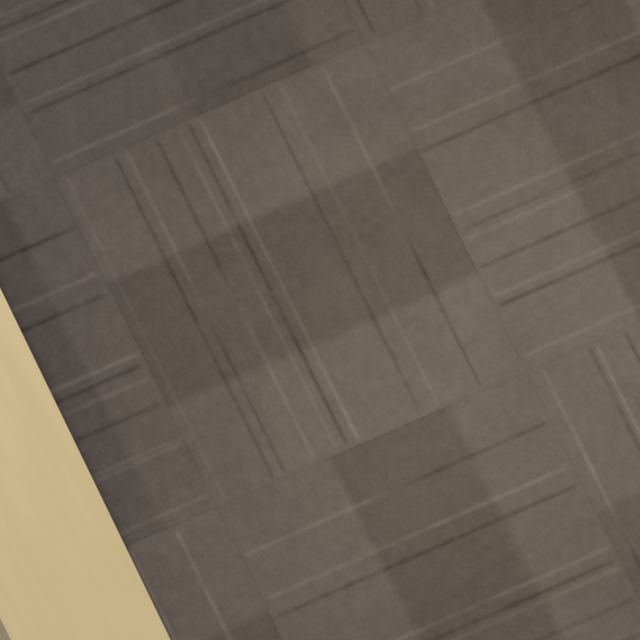
This texture is drawn by a Shadertoy shader. Its source:

```glsl
// Worn carpet tiles laid quarter-turned at a slant, with a cream plank in the lower left corner.

#define TILE_ORIGIN vec2(0.086, 0.721)
#define TILE_ACROSS vec2(0.484, 0.212)
#define TILE_DOWN vec2(0.253, -0.513)
#define LINE_WIDTH 0.0065
#define LINE_CONTRAST 0.085
#define BAND_DARKNESS 0.04
#define GRAIN 0.022
#define CARPET_COOL vec3(0.350, 0.318, 0.302)
#define CARPET_WARM vec3(0.440, 0.399, 0.353)
#define PLANK_COLOR vec3(0.80, 0.72, 0.55)
#define PLANK_EDGE vec2(0.0, 0.551)
#define PLANK_WIDTH 0.225

const int LINE_COUNT = 10;

// Line offsets across one tile; the sign tells light (+) from dark (-).
const float LINES[LINE_COUNT] = float[](
    0.04, -0.195, 0.22, -0.315, 0.40, -0.43, 0.47, -0.66, 0.72, 0.855);

float hash(vec2 p) {
    return fract(sin(dot(p, vec2(127.1, 311.7))) * 43758.5453);
}

float noise(vec2 p) {
    vec2 cell = floor(p), f = fract(p);
    f = f * f * (3.0 - 2.0 * f);
    return mix(mix(hash(cell), hash(cell + vec2(1, 0)), f.x),
               mix(hash(cell + vec2(0, 1)), hash(cell + vec2(1, 1)), f.x), f.y);
}

// Broad shade bands that cross the lines; the middle one is darkest.
float bandShade(float along, vec2 tile) {
    float shift = 0.18 * hash(tile);
    float enter = smoothstep(-0.015, 0.015, along - 0.32 - shift);
    float leave = smoothstep(-0.02, 0.02, along - 0.70 - shift);
    float first = 0.02 * (hash(tile + 3.1) - 0.5);
    float last = 0.02 * (hash(tile + 5.7) - 0.5);
    float middle = -BAND_DARKNESS * (0.7 + 0.5 * hash(tile + 9.3));
    return mix(mix(first, middle, enter), last, leave);
}

// Thin broken lines, some of which turn from light to dark on the way.
float lineShade(vec2 q, vec2 tile) {
    float shade = 0.0;
    for (int i = 0; i < LINE_COUNT; i++) {
        vec2 seed = tile * 7.0 + float(i) * 1.37;
        float jitter = 0.016 * (hash(seed) - 0.5);
        float d = (q.x - abs(LINES[i]) - jitter) / LINE_WIDTH;
        float turn = clamp((0.5 - q.y) * 8.0, -1.0, 1.0);
        float polarity = sign(LINES[i]);
        if (i == LINE_COUNT - 1 || hash(seed + 4.0) > 0.85) polarity *= turn;
        float wear = 0.25 + 0.55 * noise(vec2(q.y * 7.0, seed.x * 5.0 + seed.y))
                   + 0.35 * noise(vec2(q.y * 40.0, seed.y * 9.0));
        float strength = (0.55 + 0.45 * hash(seed + 8.0)) * wear;
        if (polarity > 0.0) strength *= 0.85;
        shade += polarity * strength * exp(-d * d);
    }
    float ends = smoothstep(0.0, 0.03, q.y) * smoothstep(1.0, 0.97, q.y);
    return LINE_CONTRAST * shade * ends;
}

vec3 carpet(vec2 p) {
    vec2 grid = inverse(mat2(TILE_ACROSS, TILE_DOWN)) * (p - TILE_ORIGIN);
    vec2 tile = floor(grid), q = fract(grid);

    // Faint seam between tiles, then a quarter turn for every other tile.
    vec2 border = min(q, 1.0 - q);
    float seam = 0.012 * exp(-pow(min(border.x, border.y) / 0.006, 2.0));
    if (mod(tile.x + tile.y, 2.0) > 0.5) q = vec2(1.0 - q.y, q.x);

    // Soft room light, warm towards the right.
    float light = 1.0 - smoothstep(0.1, 0.95, distance(p, vec2(0.8, 0.45)));
    vec3 color = mix(CARPET_COOL, CARPET_WARM, light);

    float pile = GRAIN * (noise(p * 230.0) - 0.5)
               + GRAIN * (noise(p * 70.0 + 17.0) - 0.5)
               + GRAIN * (noise(p * 11.0 + 5.0) - 0.5);
    float shade = bandShade(q.y, tile) + lineShade(q, tile) + pile - seam;
    return color + shade * vec3(1.0, 0.95, 0.88);
}

vec3 plank(vec2 p, float d) {
    float streak = noise(vec2(d * 90.0, p.y * 9.0)) - 0.5;
    vec3 color = PLANK_COLOR * (0.97 + 0.08 * p.y) + 0.02 * streak;
    float gap = smoothstep(0.002, -0.002, d + PLANK_WIDTH);
    return mix(color, vec3(0.56, 0.51, 0.42), gap);
}

void mainImage(out vec4 fragColor, in vec2 fragCoord) {
    vec2 p = fragCoord / iResolution.y;

    // Signed distance to the plank edge, positive on the carpet.
    float d = dot(p - PLANK_EDGE, vec2(0.900, 0.436));
    float aa = max(0.0015, 1.0 / iResolution.y);

    vec3 floorColor = carpet(p);
    floorColor *= 1.0 - 0.22 * exp(-max(d, 0.0) / 0.006);
    vec3 color = mix(plank(p, d), floorColor, smoothstep(-aa, aa, d));
    fragColor = vec4(color, 1.0);
}
```
